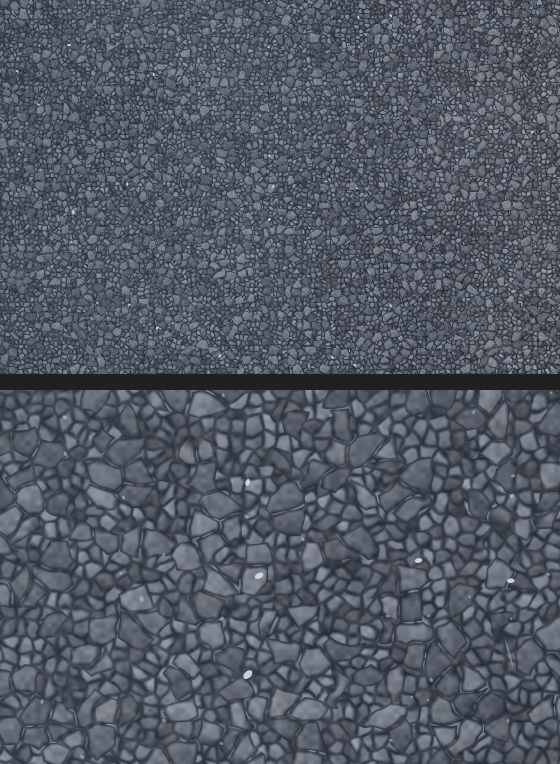
Top, the full canvas; bottom, a detail of the centre.
This texture is drawn by a WebGL 2 fragment shader. Its source:

```glsl
#version 300 es
precision highp float;
// Worn asphalt: blue-grey crushed stone packed in dark binder.
// Two stretched Voronoi layers make small grit and larger stones; noise adds
// roughness and broad mottling, and sparse flecks and chips lie on top.

uniform vec2 u_resolution;
out vec4 outColor;

// Sizes are counts per canvas height
const float GRIT_SCALE = 78.0;
const float STONE_SCALE = 43.0;
const float STONE_SHARE = 0.45;
const float ROUGH_SCALE = 210.0;
const float MOTTLE_SCALE = 3.0;

// Tones are grey levels before the cool cast is added
const float BINDER_TONE = 0.235;
const float GRIT_TONE = 0.445;
const float STONE_TONE = 0.435;
const float MEAN_TONE = 0.385;
const float TONE_SPREAD = 0.21;
const float ROUGHNESS = 0.12;
const float MOTTLING = 0.075;
const vec3 COOL_CAST = vec3(-0.025, 0.0, 0.046);

const vec3 FLECK_COLOR = vec3(0.86, 0.88, 0.90);
const vec3 CHIP_COLOR = vec3(0.68, 0.56, 0.45);
const vec3 STAIN_COLOR = vec3(0.25, 0.23, 0.22);
const vec2 STAIN_CENTER = vec2(0.885, 0.264);
const float STAIN_RADIUS = 0.035;
const vec2 LIGHT_DIR = vec2(-0.5, 0.85);

float hash(vec2 p) {
    return fract(sin(dot(p, vec2(127.1, 311.7))) * 43758.5453);
}

vec2 hash2(vec2 p) {
    return vec2(hash(p), hash(p + 57.3));
}

mat2 rotation(float a) {
    return mat2(cos(a), sin(a), -sin(a), cos(a));
}

float noise(vec2 p) {
    vec2 i = floor(p), f = fract(p);
    f = f * f * (3.0 - 2.0 * f);
    return mix(mix(hash(i), hash(i + vec2(1, 0)), f.x),
               mix(hash(i + vec2(0, 1)), hash(i + vec2(1, 1)), f.x), f.y);
}

float fbm(vec2 p) {
    float sum = 0.0, amp = 0.5;
    for (int i = 0; i < 4; i++) {
        sum += amp * noise(p);
        p = rotation(0.6) * p * 2.1 + 13.7;
        amp *= 0.5;
    }
    return sum;
}

// Stretched Voronoi cells: x = distance from the gap, y = stone id, z = slope light
vec3 stones(vec2 p) {
    vec2 base = floor(p);
    float near = 9.0, next = 9.0, id = 0.0, light = 0.0;
    for (int y = -1; y <= 1; y++)
    for (int x = -1; x <= 1; x++) {
        vec2 cell = base + vec2(x, y);
        vec2 d = p - cell - 0.5 - 0.85 * (hash2(cell) - 0.5);
        float stretch = 1.0 + 0.35 * hash(cell + 9.1);
        vec2 q = rotation(6.2832 * hash(cell + 3.7)) * d;
        float dist = length(q * vec2(stretch, 1.0 / stretch));
        if (dist < near) {
            next = near;
            near = dist;
            id = hash(cell + 21.4);
            light = dot(d, LIGHT_DIR);
        } else next = min(next, dist);
    }
    return vec3(next - near, id, light);
}

// Coverage of scattered bits, one at most per grid cell
float scatter(vec2 p, float cells, float share, float size, float slim) {
    vec2 cell = floor(p * cells);
    vec2 center = (cell + 0.3 + 0.4 * hash2(cell + cells)) / cells;
    float pick = hash(cell + 2.0 * cells);
    vec2 q = rotation(6.2832 * hash(cell + 5.3)) * (p - center);
    float radius = size * mix(0.45, 1.0, hash(cell + 8.9));
    float dist = length(q * vec2(1.0, slim)) - radius;
    float soft = 0.9 * max(1.0, 0.5 * slim) / u_resolution.y;
    return step(pick, share) * (1.0 - smoothstep(-soft, soft, dist));
}

void main() {
    vec2 p = gl_FragCoord.xy / u_resolution.y;
    vec2 warped = p + 0.004 * (vec2(noise(p * 90.0), noise(p * 90.0 + 31.0)) - 0.5);

    // Grit, then larger stones set into it
    vec3 grit = stones(warped * GRIT_SCALE);
    float gritFace = GRIT_TONE + TONE_SPREAD * (grit.y - 0.5) + 0.08 * grit.z;
    float tone = mix(BINDER_TONE, gritFace, smoothstep(0.0, 0.5, grit.x));
    vec3 stone = stones(warped * STONE_SCALE + 40.0);
    float stoneFace = STONE_TONE + TONE_SPREAD * (stone.y / STONE_SHARE - 0.5) * 0.7 + 0.07 * stone.z;
    float stoneTone = mix(BINDER_TONE, stoneFace, smoothstep(0.06, 0.34, stone.x));
    tone = mix(tone, stoneTone, step(stone.y, STONE_SHARE) * smoothstep(0.0, 0.1, stone.x));

    // Fine roughness, broad mottling, and more contrast to the right
    tone += ROUGHNESS * (noise(p * ROUGH_SCALE) - 0.5);
    float across = gl_FragCoord.x / u_resolution.x;
    tone = MEAN_TONE + (tone - MEAN_TONE) * mix(0.92, 1.12, across);
    tone += MOTTLING * (fbm(p * MOTTLE_SCALE) - 0.47);
    vec3 color = tone + COOL_CAST * mix(1.1, 0.85, across) * mix(0.85, 1.15, grit.y);

    // Stain, pale specks, white flecks and tan chips
    float stain = 1.0 - smoothstep(0.2, 1.0, length(p - STAIN_CENTER) / STAIN_RADIUS);
    color = mix(color, STAIN_COLOR, 0.6 * stain * noise(p * 100.0));
    color = mix(color, FLECK_COLOR, 0.45 * scatter(p, 55.0, 0.07, 0.0024, 1.5));
    color = mix(color, FLECK_COLOR, 0.9 * scatter(p, 13.0, 0.09, 0.0048, 1.6));
    color = mix(color, FLECK_COLOR, 0.3 * scatter(p, 8.0, 0.08, 0.016, 14.0));
    color = mix(color, CHIP_COLOR, 0.8 * scatter(p, 5.0, 0.08, 0.009, 2.6));
    outColor = vec4(clamp(color, 0.0, 1.0), 1.0);
}
```
